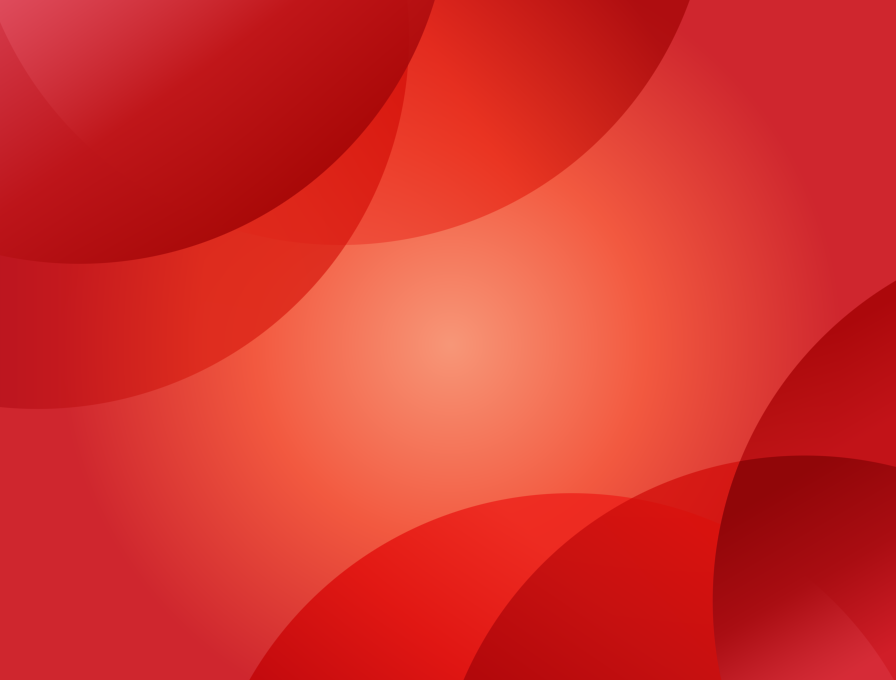
Write a WebGL 2 fragment shader that draws this background.

```glsl
#version 300 es
precision highp float;
// Red backdrop: a warm central glow framed by overlapping translucent discs.

#define RADIUS 0.4145
#define GLOW_CENTER vec2(0.503, 0.374)
#define GLOW_RADIUS 0.436
#define SHEEN vec3(0.95, 0.45, 0.52)

uniform vec2 u_resolution;
out vec4 fragColor;

// Piecewise linear ramp with stops at 0, 0.5 and 1
vec3 ramp(float t, vec3 first, vec3 middle, vec3 last) {
    t = clamp(t, 0.0, 1.0) * 2.0;
    return mix(mix(first, middle, min(t, 1.0)), last, max(t - 1.0, 0.0));
}

// Position of p along the axis from a to b, 0 at a and 1 at b
float along(vec2 p, vec2 a, vec2 b) {
    vec2 axis = b - a;
    return dot(p - a, axis) / dot(axis, axis);
}

// Smooth coverage of a disc
float disc(vec2 p, vec2 center) {
    float edge = 0.75 / u_resolution.x;
    return 1.0 - smoothstep(-edge, edge, length(p - center) - RADIUS);
}

void main() {
    // Canvas width is one unit
    vec2 p = gl_FragCoord.xy / u_resolution.x;

    // Central glow
    vec3 color = ramp(length(p - GLOW_CENTER) / GLOW_RADIUS,
        vec3(0.97, 0.59, 0.47), vec3(0.95, 0.35, 0.25), vec3(0.81, 0.15, 0.18));

    // Upper left discs
    float topDisc = disc(p, vec2(0.380, 0.900));
    float sideDisc = disc(p, vec2(0.042, 0.717));
    float cornerDisc = disc(p, vec2(0.0885, 0.879));

    vec3 topColor = ramp(along(p, vec2(0.197, 0.759), vec2(0.578, 0.980)),
        vec3(0.93, 0.26, 0.20), vec3(0.90, 0.13, 0.07), vec3(0.62, 0.0, 0.0));
    color = mix(color, topColor, 0.65 * topDisc);

    vec3 sideColor = ramp(along(p, vec2(0.0), vec2(0.456, 0.0)),
        vec3(0.70, 0.05, 0.09), vec3(0.85, 0.11, 0.06), vec3(0.82, 0.04, 0.02));
    color = mix(color, sideColor, 0.65 * sideDisc);

    float cornerT = along(p, vec2(0.0, 0.759), vec2(0.228, 0.443));
    vec3 cornerColor = ramp(cornerT,
        vec3(0.85, 0.25, 0.32), vec3(0.74, 0.08, 0.10), vec3(0.62, 0.01, 0.01));
    color = mix(color, cornerColor, 0.88 * cornerDisc);
    float cornerSheen = 0.28 * clamp(1.0 - 2.0 * cornerT, 0.0, 1.0);
    color = mix(color, SHEEN, cornerSheen * topDisc * cornerDisc);

    // Lower right discs
    float bottomDisc = disc(p, vec2(0.638, -0.206));
    float lowerDisc = disc(p, vec2(0.898, -0.164));
    float rightDisc = disc(p, vec2(1.210, 0.0885));

    vec3 bottomColor = ramp(along(p, vec2(0.286, 0.008), vec2(0.517, 0.239)),
        vec3(0.76, 0.02, 0.03), vec3(0.88, 0.06, 0.05), vec3(0.93, 0.14, 0.11));
    color = mix(color, bottomColor, 0.85 * bottomDisc);

    vec3 lowerColor = ramp(along(p, vec2(0.521, 0.010), vec2(0.693, 0.239)),
        vec3(0.63, 0.01, 0.03), vec3(0.72, 0.03, 0.04), vec3(0.82, 0.04, 0.03));
    color = mix(color, lowerColor, 0.72 * lowerDisc);

    vec3 rightColor = ramp(along(p, vec2(0.964, 0.408), vec2(1.0225, 0.307)),
        vec3(0.65, 0.01, 0.02), vec3(0.70, 0.04, 0.05), vec3(0.75, 0.06, 0.08));
    color = mix(color, rightColor, 0.85 * rightDisc);

    // Deep shade and sheen where the lower right discs cross
    float overlap = lowerDisc * rightDisc;
    float overlapT = along(p, vec2(0.833, 0.193), vec2(0.944, 0.003));
    vec3 overlapColor = ramp(overlapT,
        vec3(0.56, 0.02, 0.03), vec3(0.66, 0.05, 0.07), vec3(0.82, 0.12, 0.16));
    color = mix(color, overlapColor, 0.95 * overlap);
    float lowerSheen = 0.16 * smoothstep(0.4, 1.0, overlapT);
    color = mix(color, SHEEN, lowerSheen * bottomDisc * overlap);

    fragColor = vec4(color, 1.0);
}
```
